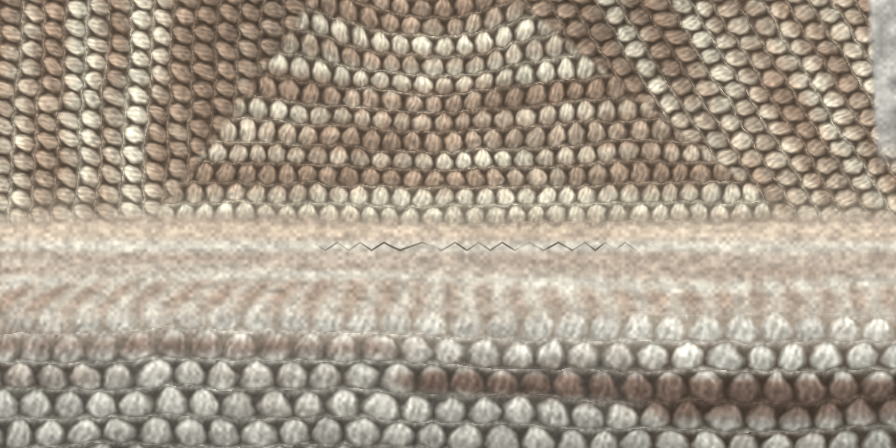
A Shadertoy shader for this texture:

```glsl
// A crocheted blanket folded over an edge: fans of puff stitches above,
// a soft pale fold with a loose thread, and larger stitch rows below.
// Each panel bends the plane into stitch cells, then shades and tints them.

const vec3 CREAM = vec3(0.90, 0.87, 0.78);
const vec3 TAN = vec3(0.66, 0.57, 0.49);
const vec3 WHITE = vec3(0.88, 0.87, 0.82);
const vec3 COCOA = vec3(0.53, 0.45, 0.40);
const vec3 GAP = vec3(0.25, 0.21, 0.17);

float hash(vec2 p) {
    return fract(sin(dot(p, vec2(127.1, 311.7))) * 43758.5453);
}

float noise(vec2 p) {
    vec2 i = floor(p), f = fract(p);
    f = f * f * (3.0 - 2.0 * f);
    return mix(mix(hash(i), hash(i + vec2(1, 0)), f.x),
               mix(hash(i + vec2(0, 1)), hash(i + vec2(1, 1)), f.x), f.y);
}

float bell(float x, float centre, float width) {
    float t = (x - centre) / width;
    return exp(-t * t);
}

// Small uneven shifts, as in slack handwork.
vec2 wobble(vec2 p, float size) {
    return size * (vec2(noise(p), noise(p + 37.0)) - 0.5);
}

// One puff per cell, in brick order; flare widens the foot of the puff.
vec3 stitches(vec2 q, float flare, float tone, vec3 dark, vec3 light, vec3 gap) {
    q += wobble(q * 0.6, 0.25) + wobble(q * 3.1, 0.12);
    float row = floor(q.y);
    q.x += 0.5 * mod(row, 2.0);
    vec2 id = vec2(floor(q.x), row);
    vec2 f = fract(q) - 0.5;
    float fan = f.x / (1.0 + flare * f.y);
    float body = 1.0 - smoothstep(0.28, 0.53, length(vec2(fan, f.y * 0.85)));
    // A twisted chain closes the foot of each row and leaves holes above it.
    float chain = bell(abs(f.y), 0.5, 0.13) * (0.35 + 0.45 * noise(q * vec2(5.0, 3.0)));
    float cover = max(body, chain);
    float strands = 0.5 + 0.5 * sin(fan * 24.0 + f.y * 6.0 + 6.0 * hash(id + 3.0));
    float fuzz = noise(q * vec2(9.0, 5.0));
    float shade = 0.82 + 0.11 * strands + 0.20 * fuzz - 0.10 * sin(6.2832 * f.y);
    shade *= 0.92 + 0.16 * hash(id + 9.0);
    // Dyed yarn drifts in colour along the row.
    tone += 0.55 * (noise(vec2(q.x * 0.22, row * 7.3)) - 0.5);
    tone += 0.25 * (noise(q * 1.6) - 0.5);
    vec3 yarn = mix(dark, light, smoothstep(0.1, 0.9, tone));
    return mix(gap, yarn * shade, 0.12 + 0.88 * cover);
}

// Three panels meet along slanting corners; the centre rows sag.
vec3 upperPanels(float x, float d) {
    float dx = x - 0.97;
    float v = d + 0.11 * (1.0 - exp(-14.0 * dx * dx)) * exp(-5.0 * d);
    float tone = 0.26 + 0.4 * bell(v, 0.10, 0.025) + 0.5 * bell(v, 0.18, 0.025)
        + 0.3 * bell(v, 0.27, 0.018) + 0.35 * bell(v, 0.36, 0.02)
        + 0.5 * bell(v, 0.46, 0.03) - 0.2 * bell(v, 0.23, 0.02);
    vec3 centre = stitches(vec2(x / 0.046, v / 0.042), 0.4, tone, TAN, CREAM, GAP);

    float lean = x + 0.06 * d;
    tone = 0.32 + 0.35 * bell(lean, 0.05, 0.035) + 0.45 * bell(lean, 0.19, 0.03)
        + 0.45 * bell(lean, 0.31, 0.035) - 0.15 * smoothstep(0.36, 0.4, lean);
    vec3 left = stitches(vec2((d - 0.35 * x) / 0.043, lean / 0.049), 0.2,
                         tone, TAN, CREAM, GAP);

    float slant = x - 0.62 * d;
    tone = 0.22 + 0.35 * bell(slant, 1.35, 0.05) + 0.45 * bell(slant, 1.52, 0.05)
        + 0.4 * bell(slant, 1.70, 0.04) + 0.3 * bell(slant, 1.86, 0.05);
    vec3 right = stitches(vec2((d + 0.35 * x) / 0.047, slant / 0.053), 0.2,
                          tone, TAN, CREAM, GAP);

    float leftEdge = 0.70 - 0.72 * d;
    float rightEdge = 1.15 + 1.25 * d;
    vec3 col = mix(left, centre, smoothstep(-0.02, 0.02, x - leftEdge));
    col = mix(col, right, smoothstep(-0.02, 0.02, x - rightEdge));
    // Broad shade gathers in the upper corners; light grows toward the fold.
    col *= 1.02 - 0.13 * bell(x, 0.62, 0.16) * bell(d, 0.0, 0.22)
        - 0.13 * bell(x, 1.38, 0.22) * bell(d, 0.0, 0.22);
    col = mix(col, CREAM, 0.32 * smoothstep(0.38, 0.50, d));
    // Pale cloth beyond the upper right border.
    vec3 cloth = vec3(0.74, 0.73, 0.70) * (0.78 + 0.38 * noise(vec2(x, d) * 32.0));
    float outside = smoothstep(1.93, 1.95, x - 0.05 * d) * (1.0 - smoothstep(0.28, 0.40, d));
    return mix(col, cloth, outside);
}

// Stretched noise gives the flattened rows; slanted streaks hint at stitches.
vec3 foldBand(float x, float d) {
    float wave = d + 0.025 * (noise(vec2(x * 2.5, 4.0)) - 0.5) * smoothstep(0.52, 0.62, d);
    float pale = 0.15 + 0.45 * noise(vec2(x * 4.0, wave * 55.0))
        + 0.6 * bell(wave, 0.548, 0.012) + 0.5 * bell(wave, 0.625, 0.014);
    float slope = mix(1.2, -0.25, smoothstep(0.2, 1.3, x));
    float along = x + (d - 0.66) * slope + 0.03 * noise(vec2(x * 6.0, d * 18.0));
    float streak = 0.5 + 0.5 * sin(along * 84.0);
    pale += 0.65 * (streak - 0.5) * smoothstep(0.59, 0.66, d);
    vec3 col = mix(vec3(0.71, 0.63, 0.56), vec3(0.87, 0.85, 0.79), clamp(pale, 0.0, 1.0));
    col = mix(col, vec3(0.90, 0.82, 0.72), 0.7 * bell(d, 0.515, 0.02));
    // Flattened loops catch the light as short knots.
    float knots = noise(vec2(x * 75.0, wave * 105.0)) + 0.6 * noise(vec2(x * 32.0, wave * 70.0));
    col *= 0.85 + 0.18 * knots;
    float zig = 0.550 + 0.035 * (abs(fract(x * 17.0 + noise(vec2(x * 7.0, 1.0))) - 0.5) - 0.25);
    float thread = (1.0 - smoothstep(0.001, 0.004, abs(d - zig)))
        * smoothstep(0.65, 0.75, x) * (1.0 - smoothstep(1.35, 1.5, x));
    return mix(col, GAP, 0.6 * thread * noise(vec2(x * 30.0, 2.0)));
}

// Wide rows, with darker yarn on the upper left and toward the right.
vec3 lowerRows(float x, float d) {
    float v = d - 0.012 * x + 0.008 * sin(x * 3.0);
    float rightSide = smoothstep(0.8, 1.0, x);
    float farRight = smoothstep(1.35, 1.55, x);
    float brown = 0.55 * bell(v, 0.772, 0.025) * (1.0 - 0.8 * rightSide)
        + 0.75 * bell(v, 0.842, 0.035) * rightSide + 0.75 * bell(v, 0.89, 0.035) * farRight
        + 0.25 * bell(v, 0.842, 0.025);
    vec3 gap = mix(vec3(0.29, 0.27, 0.24), GAP, farRight);
    gap = mix(vec3(0.60, 0.55, 0.49), gap, smoothstep(0.73, 0.82, d));
    vec3 col = stitches(vec2(x / 0.077, (v - 0.677) / 0.064), 0.6, 0.95 - brown,
                        COCOA, WHITE, gap);
    return col * (1.0 - 0.10 * smoothstep(0.76, 0.86, d) - 0.10 * smoothstep(0.90, 1.0, d));
}

void mainImage(out vec4 fragColor, in vec2 fragCoord) {
    vec2 p = vec2(fragCoord.x, iResolution.y - fragCoord.y) / iResolution.y;
    vec3 col = mix(upperPanels(p.x, p.y), foldBand(p.x, p.y),
                   smoothstep(0.47, 0.515, p.y + 0.01 * sin(p.x * 4.0)));
    col = mix(col, lowerRows(p.x, p.y), smoothstep(0.67, 0.735, p.y));
    // Woolly grain over everything.
    col *= 0.87 + 0.20 * noise(p * 120.0) + 0.08 * noise(p * 52.0);
    fragColor = vec4(clamp(col, 0.0, 1.0), 1.0);
}
```
